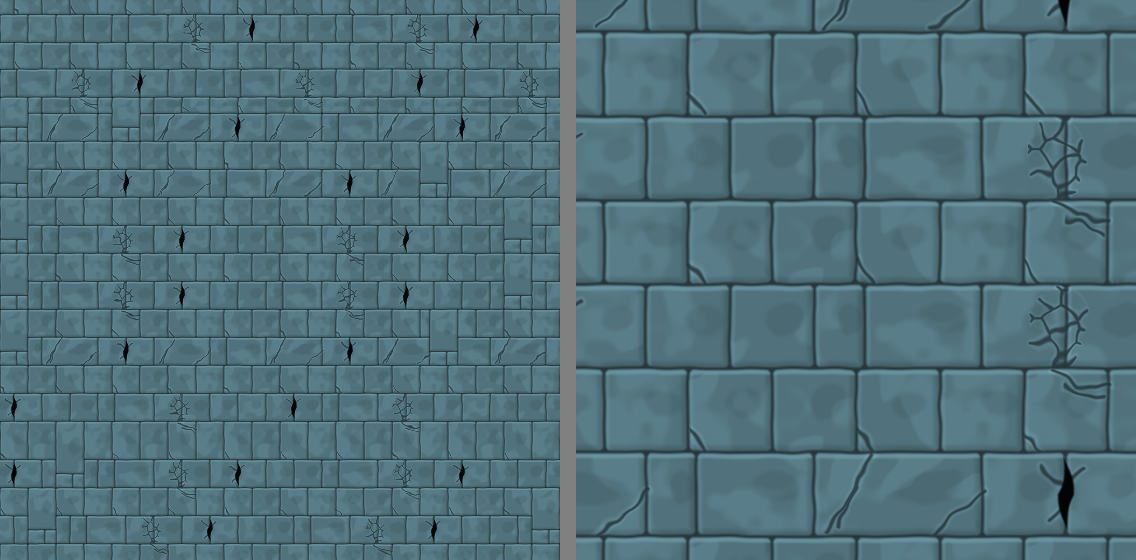
Left, the full canvas; right, a detail of the centre.
A three.js fragment shader for this texture:

```glsl
// Weathered teal stone wall: rows of square blocks alternate with rows of mixed
// widths, broken by stacks of tall stones. Each pixel finds its block's bounds,
// then gets bevels, mottling, hairline cracks and black splits. 20 units a side.
varying vec2 vUv;

float hash(vec2 p) {
  vec3 q = fract(p.xyx * vec3(0.1031, 0.1030, 0.0973));
  q += dot(q, q.yzx + 33.33);
  return fract((q.x + q.y) * q.z);
}

float noise(vec2 p) {
  vec2 i = floor(p), f = fract(p);
  f = f * f * (3.0 - 2.0 * f);
  return mix(mix(hash(i), hash(i + vec2(1, 0)), f.x),
             mix(hash(i + vec2(0, 1)), hash(i + 1.0), f.x), f.y);
}

float segment(vec2 p, vec2 a, vec2 b) {
  vec2 d = b - a;
  return length(p - a - d * clamp(dot(p - a, d) / dot(d, d), 0.0, 1.0));
}

// Gap between the two nearest scattered points, zero on the web lines
float web(vec2 p) {
  vec2 cell = floor(p), near = vec2(9.0);
  for (int y = -1; y <= 1; y++)
    for (int x = -1; x <= 1; x++) {
      vec2 c = cell + vec2(x, y);
      float d = length(c + vec2(hash(c), hash(c + 41.0)) - p);
      near = d < near.x ? vec2(d, near.x) : vec2(near.x, min(near.y, d));
    }
  return near.y - near.x;
}

// Where the eight-unit pattern of a mixed row starts
float rowPhase(float r) {
  if (r < 2.0) return 1.0;
  if (r < 4.0) return 5.0;
  if (r > 18.0) return 7.5;
  if (r < 6.0 || r > 14.0) return 0.5;
  return r < 8.0 || r > 12.0 ? 4.5 : 6.5;
}

bool hasLongStones(float r) { return r == 5.0 || r == 7.0 || r == 13.0; }

// Left edges of the two stacks of tall stones in a pair of rows
vec2 stackEdges(float k) {
  float a = k < 2.0 || k == 7.0 || k > 9.0 ? -9.0 : (k < 7.0 ? 0.0 : 10.0 - k);
  float b = k == 2.0 ? 4.0 : k == 3.0 ? 15.0 : k == 4.0 || k == 5.0 ? 18.0
          : k == 6.0 ? 15.35 : k == 9.0 ? 19.0 : -9.0;
  return vec2(a, b);
}

void main() {
  vec2 p = vec2(vUv.x, 1.0 - vUv.y) * 20.0;
  p += 0.022 * (vec2(noise(p * 4.0), noise(p * 4.0 + 70.0)) - 0.5);

  // Row bounds, with a few uneven heights
  float row = 0.0, top = -0.48, height = 1.0, above = 1.0;
  for (int i = 0; i < 20; i++) {
    if (p.y < top + height) break;
    top += height;
    above = height;
    row += 1.0;
    height = row == 2.0 ? 0.95 : row == 4.0 ? 0.58 : row == 16.0 ? 1.37 : 1.0;
  }
  bool mixed = mod(row, 2.0) > 0.5, wide = hasLongStones(row);
  float phase = mixed ? rowPhase(row) : (row < 5.0 ? 0.5 : 0.0);
  float u = mod(p.x - phase, 8.0), y = p.y - top;

  // Block bounds along the row
  float start = floor(u), end = start + 1.0;
  if (mixed) {
    if (u > 3.0 && u < 3.6) end = 3.6;
    if (u >= 3.6 && u < 5.0) { start = 3.6; end = 5.0; }
    if (wide && u >= 1.0 && u < 3.0) { start = 1.0; end = 3.0; }
    if (wide && u >= 5.0 && u < 7.0) { start = 5.0; end = 7.0; }
  }
  float id = mixed ? start + 10.0 : mod(start, 4.0);
  vec2 lo = vec2(p.x - u + start, top), hi = vec2(p.x - u + end, top + height);

  // Stacks: a tall stone above two small ones
  bool stacked = false;
  vec2 edges = stackEdges(floor(row / 2.0));
  for (int j = 0; j < 2; j++) {
    float s = j == 0 ? edges.x : edges.y, x = p.x - s;
    if (s < 0.0) continue;
    if (x < 0.0) hi.x = min(hi.x, s);
    else if (x > 1.0) lo.x = max(lo.x, s + 1.0);
    else {
      stacked = true;
      id = 30.0;
      lo.x = s; hi.x = s + 1.0;
      if (!mixed) hi.y += 0.5;
      else if (y < 0.5) { lo.y -= above; hi.y = top + 0.5; }
      else {
        lo.y += 0.5;
        if (x < 0.6) hi.x = s + 0.6; else lo.x = s + 0.6;
      }
    }
  }

  // Mottled face
  vec2 q = p - lo, size = hi - lo;
  vec2 m = q + id * vec2(7.3, 3.1);
  float blotch = noise(m * 2.2 + 1.5 * noise(m * 1.7)) * 0.75 + noise(m * 5.0) * 0.25;
  vec3 color = mix(vec3(0.317, 0.447, 0.488), vec3(0.35, 0.49, 0.538), smoothstep(0.46, 0.6, blotch));
  float stain = length((q / size - vec2(0.68, 0.42)) * vec2(1.0, 1.3)) + 0.25 * (blotch - 0.5);
  color *= 1.0 - 0.08 * smoothstep(0.27, 0.17, stain);

  // Bevel and seam, from the distance to a rounded block edge
  vec2 b = abs(q - size * 0.5) - size * 0.5 + 0.07;
  float inside = 0.07 - length(max(b, 0.0)) - min(max(b.x, b.y), 0.0);
  color *= 1.0 - 0.14 * smoothstep(0.12, 0.03, min(size.x - q.x, size.y - q.y));
  float lit = smoothstep(0.095, 0.05, q.y) + 0.45 * smoothstep(0.085, 0.04, q.x);
  color = mix(color, vec3(0.43, 0.6, 0.65), min(lit, 1.0) * 0.75);
  color = mix(vec3(0.15, 0.21, 0.235), color, smoothstep(-0.005, 0.04, inside));

  // Hairline cracks
  vec2 c = vec2(u, y) + 0.1 * (vec2(noise(p * 6.0), noise(p * 6.0 + 20.0)) - 0.5);
  float hair = 1.0, upper = row - 1.0;
  if (mixed && wide) {
    c.x = mod(c.x - 1.0, 4.0);
    hair = min(segment(c, vec2(0.72, 0.04), vec2(0.15, 0.96)), segment(c, vec2(0.5, 0.42), vec2(0.28, 0.9)));
    hair = min(hair, segment(c, vec2(2.0, 0.48), vec2(1.42, 0.96)));
  } else if (mixed) {
    vec2 w = c - vec2(5.9, 0.5);
    hair = web(w * 3.8 + 9.0) * 0.17 + 0.3 * smoothstep(0.8, 1.1, length(w / vec2(0.42, 0.62)));
  } else {
    hair = segment(vec2(mod(c.x, 2.0), c.y), vec2(0.0, height - 0.28), vec2(0.22, height));
    if (row > 1.0 && !hasLongStones(upper)) {
      vec2 a = vec2(mod(p.x - rowPhase(upper), 8.0) - 5.85, c.y);
      hair = min(hair, segment(a, vec2(0.0, 0.03), vec2(0.28, 0.2)));
      hair = min(hair, segment(a, vec2(0.28, 0.2), vec2(0.66, 0.24)));
      hair = min(hair, segment(a, vec2(0.15, 0.22), vec2(0.6, 0.38)));
    }
  }

  // Black splits on a seam, with thin branches
  float split = 0.0;
  if (mixed) {
    float period = mod(row, 12.0) == 3.0 ? 10.0 : 8.0;
    float x = mod(p.x - phase + 4.0, period) - 4.0, t = y - 0.5;
    if (p.x < 2.0 && row < 2.0) x = 4.0;
    split = smoothstep(-0.015, 0.025, 0.1 * (1.0 - abs(t) / 0.43) - abs(x + 0.03 * sin(t * 9.0)));
    vec2 s = vec2(x, c.y);
    hair = min(hair, segment(s, vec2(-0.03, 0.4), vec2(-0.3, 0.2)));
    hair = min(hair, segment(s, vec2(0.03, 0.38), vec2(0.22, 0.22)));
    hair = min(hair, segment(s, vec2(-0.03, 0.62), vec2(-0.2, 0.8)));
  }
  if (!stacked) {
    color *= 1.0 + 0.1 * smoothstep(0.08, 0.035, hair);
    color = mix(color, vec3(0.15, 0.21, 0.235), 0.85 * smoothstep(0.035, 0.005, hair));
    color = mix(color, vec3(0.01, 0.015, 0.02), split);
  }
  gl_FragColor = vec4(color, 1.0);
}
```
